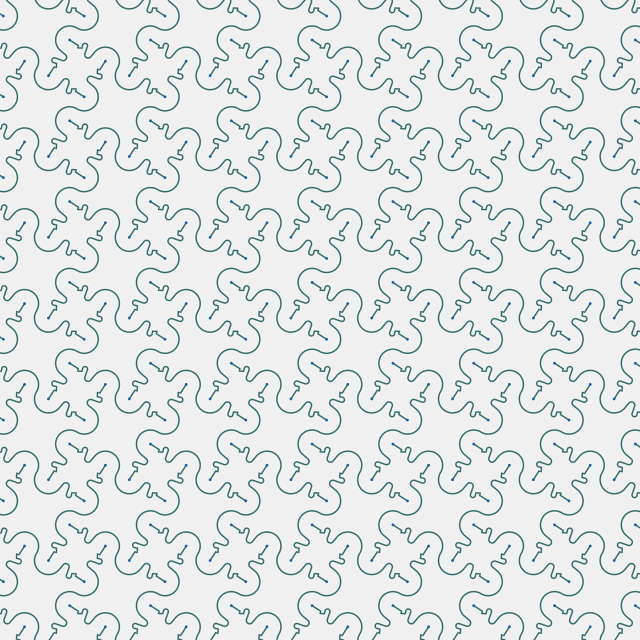
This pattern is drawn by a three.js fragment shader. Its source:

```glsl
#define REPEATS 7.92
#define CELL_CENTER vec2(0.499, 0.5143)
#define LINE_HALF_WIDTH 0.0093
#define DOT_RADIUS 0.017
#define HALO_WIDTH 0.022
#define BULGE_CENTER vec2(0.352, 0.090)
#define PAPER vec3(0.94)
#define HALO vec3(0.975)
#define INK vec3(0.19, 0.40, 0.40)
#define DOT_BLUE vec3(0.10, 0.37, 0.65)

varying vec2 vUv;

vec2 polar(float degrees) {
  float a = radians(degrees);
  return vec2(cos(a), sin(a));
}

vec2 quarterTurn(vec2 p) {
  return vec2(-p.y, p.x);
}

float segmentDistance(vec2 p, vec2 a, vec2 b) {
  vec2 ab = b - a;
  return length(p - a - ab * clamp(dot(p - a, ab) / dot(ab, ab), 0.0, 1.0));
}

// Arc running counterclockwise between two angles in degrees
float arcDistance(vec2 p, vec2 center, float radius, float from, float to) {
  vec2 axis = polar(0.5 * (from + to));
  vec2 tip = polar(0.5 * (to - from));
  vec2 q = p - center;
  q = vec2(dot(q, axis), abs(dot(q, quarterTurn(axis))));
  return tip.x * q.y > tip.y * q.x ? length(q - tip * radius) : abs(length(q) - radius);
}

// Half a strand: from its dotted end to the middle of the cell's right edge
float armDistance(vec2 p) {
  vec2 loopCenter = vec2(0.100, 0.279);
  vec2 valleyCenter = vec2(0.138, 0.169);
  vec2 notchTop = vec2(0.017, 0.283);
  vec2 notchCorner = vec2(0.010, 0.255);
  vec2 notchEnd = vec2(0.062, 0.252);
  float loopRadius = 0.031;
  float valleyRadius = 0.0414;
  float bulgeRadius = length(vec2(0.5, 0.0) - BULGE_CENTER);

  // Straight tail and notch
  float d = segmentDistance(p, quarterTurn(BULGE_CENTER), notchTop);
  d = min(d, segmentDistance(p, notchTop, notchCorner));
  d = min(d, segmentDistance(p, notchCorner, notchEnd));
  d = min(d, segmentDistance(p, notchEnd, loopCenter + loopRadius * polar(180.0)));

  // Small loop, valley and large bulge, joined by common tangents
  d = min(d, arcDistance(p, loopCenter, loopRadius, -19.4, 180.0));
  d = min(d, segmentDistance(p, loopCenter + loopRadius * polar(-19.4),
                             valleyCenter + valleyRadius * polar(160.6)));
  d = min(d, arcDistance(p, valleyCenter, valleyRadius, 160.6, 319.8));
  d = min(d, segmentDistance(p, valleyCenter + valleyRadius * polar(319.8),
                             BULGE_CENTER + bulgeRadius * polar(139.8)));
  return min(d, arcDistance(p, BULGE_CENTER, bulgeRadius, -31.3, 139.8));
}

float coverage(float d, float pixel) {
  return 1.0 - smoothstep(-0.75 * pixel, 0.75 * pixel, d);
}

void main() {
  vec2 p = fract((vUv - CELL_CENTER) * REPEATS + 0.5) - 0.5;
  float pixel = fwidth(vUv.x) * REPEATS;
  float strand = 1.0;
  float bead = 1.0;

  // Four arms per cell, each continued by its half-turn across the edge
  for (int i = 0; i < 4; i++) {
    strand = min(strand, min(armDistance(p), armDistance(vec2(1.0, 0.0) - p)));
    bead = min(bead, length(p - BULGE_CENTER));
    p = quarterTurn(p);
  }

  float edge = min(strand - LINE_HALF_WIDTH, bead - DOT_RADIUS);
  vec3 color = mix(HALO, PAPER, smoothstep(0.0, HALO_WIDTH, edge));
  color = mix(color, INK, coverage(strand - LINE_HALF_WIDTH, pixel));
  color = mix(color, DOT_BLUE, coverage(bead - DOT_RADIUS, pixel));
  gl_FragColor = vec4(color, 1.0);
}
```
